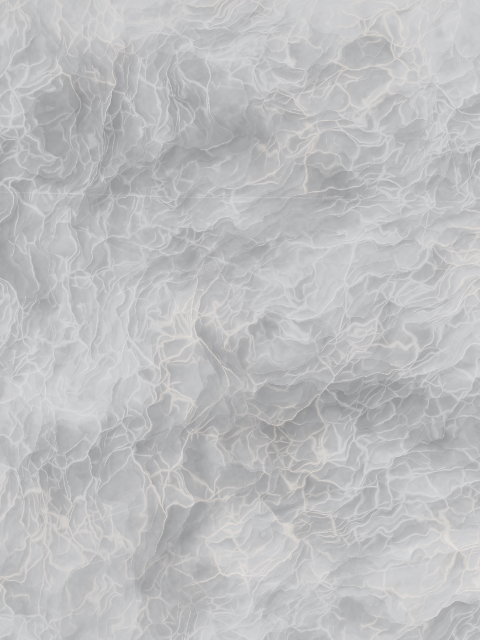
This texture is drawn by a Shadertoy shader. Its source:

```glsl
// Pale grey crystalline marble: cloudy tone under overlapping flakes with thin bright rims.
// Flakes are warped, stretched Voronoi cells at several scales, steep on the left and
// slanted on the right; hairline scratches and warm-tinted veins lie on top.
#define BASE_TONE 0.741
#define CLOUD_CONTRAST 0.25
#define FLAKE_CONTRAST 0.046
#define STREAK_CONTRAST 0.10
#define VEIN_BRIGHTNESS 0.105
#define VEIN_WIDTH 0.0019
#define FLAKE_SCALE 7.0
#define STEEP_ANGLE 1.25
#define SLANT_ANGLE 0.42
#define SCRATCH_COUNT 9
#define WARM_TINT vec3(0.022, 0.004, -0.016)
#define COOL_TINT vec3(-0.003, -0.001, 0.005)

vec2 hash2(vec2 p) {
    vec3 q = fract(vec3(p.xyx) * vec3(0.1031, 0.1030, 0.0973));
    q += dot(q, q.yzx + 33.33);
    return fract((q.xx + q.yz) * q.zy);
}

mat2 rotation(float a) {
    return mat2(cos(a), -sin(a), sin(a), cos(a));
}

float noise(vec2 p) {
    vec2 i = floor(p), f = fract(p);
    f = f * f * (3.0 - 2.0 * f);
    return mix(mix(hash2(i).x, hash2(i + vec2(1, 0)).x, f.x),
               mix(hash2(i + vec2(0, 1)).x, hash2(i + vec2(1, 1)).x, f.x), f.y);
}

float fbm(vec2 p) {
    float sum = 0.0, amp = 0.52;
    for (int i = 0; i < 5; i++) {
        sum += amp * noise(p);
        p = rotation(0.6) * p * 2.03 + 17.3;
        amp *= 0.5;
    }
    return sum;
}

// x: distance to the cell border, y: cell value, z: ramp across the cell
vec3 voronoi(vec2 p) {
    vec2 cell = floor(p), nearA = vec2(8.0), nearB = vec2(8.0), id = cell;
    for (int y = -1; y <= 1; y++)
    for (int x = -1; x <= 1; x++) {
        vec2 c = cell + vec2(x, y);
        vec2 d = c + hash2(c + 50.0) - p;
        if (dot(d, d) < dot(nearA, nearA)) {
            nearB = nearA; nearA = d; id = c;
        } else if (dot(d, d) < dot(nearB, nearB)) nearB = d;
    }
    float border = dot(0.5 * (nearA + nearB), normalize(nearB - nearA));
    return vec3(border, hash2(id + 91.0).y, nearA.y);
}

// x: tone of the flakes, y: strength of their bright rims
vec2 flakes(vec2 p, float angle, float pixel) {
    vec2 result = vec2(0.0);
    float scale = FLAKE_SCALE;
    for (int i = 0; i < 4; i++) {
        float k = float(i);
        vec2 q = rotation(angle + 0.35 * sin(k * 2.4)) * p;
        vec3 v = voronoi(q * scale * vec2(0.65, 1.25) + 31.7 * k + 60.0);
        float dist = v.x / scale;
        float broken = smoothstep(0.40, 0.72, noise(p * scale * 0.9 + 13.0 * k + 40.0));
        float width = VEIN_WIDTH * (0.5 + broken) + pixel * 0.6;
        float rim = 1.0 - smoothstep(0.0, width, dist);
        float halo = exp(-dist * 130.0) * smoothstep(-0.1, 0.5, v.z);
        result.x += (v.y - 0.5 + 0.7 * v.z) * (1.0 - 0.13 * k);
        result.y = max(result.y, (rim + 0.35 * halo) * broken * (1.0 - 0.12 * k));
        scale *= 1.75;
    }
    // fine fibres running along the flakes
    vec2 fibre = rotation(angle) * p * vec2(11.0, 48.0) + 80.0;
    result.x += (fbm(fibre) - 0.5) * STREAK_CONTRAST / FLAKE_CONTRAST;
    return result;
}

// long, faint, nearly straight hairlines
float scratches(vec2 p, float pixel) {
    float sum = 0.0;
    p.y += 0.006 * (noise(p * 5.0) - 0.5);
    for (int i = 0; i < SCRATCH_COUNT; i++) {
        vec2 h = hash2(vec2(i, 7)), g = hash2(vec2(i, 29));
        bool crossing = i == 0;
        vec2 centre = crossing ? vec2(0.5, 0.922) : h * vec2(1.0, 1.33);
        float reach = crossing ? 0.7 : 0.07 + 0.12 * g.x;
        vec2 q = rotation(crossing ? -0.02 : mix(0.1, 1.4, g.y * g.y)) * (p - centre);
        float line = 1.0 - smoothstep(0.0, 0.0012 + pixel * 0.7, abs(q.y));
        sum += line * smoothstep(reach, reach * 0.5, abs(q.x)) * (0.35 + 0.5 * noise(p * 14.0 + h * 9.0));
    }
    return min(sum, 1.0);
}

void mainImage(out vec4 fragColor, in vec2 fragCoord) {
    float pixel = 1.0 / iResolution.x;
    vec2 p = fragCoord * pixel;

    // rough, torn outlines
    vec2 warp = vec2(fbm(p * 6.0 + 3.0), fbm(p * 6.0 + 47.0)) - 0.5;
    vec2 ragged = vec2(noise(p * 38.0 + 5.0), noise(p * 38.0 + 71.0)) - 0.5;
    vec2 q = p + 0.13 * warp + 0.012 * ragged;

    // broad clouds, with milky areas at the lower left and the top
    float cloud = fbm(rotation(0.4) * p * vec2(3.2, 4.4) + 22.0 + 1.2 * warp) - 0.5;
    float milky = exp(-dot(p - vec2(0.2, 0.08), p - vec2(0.2, 0.08)) * 28.0)
                + 0.8 * smoothstep(1.2, 1.36, p.y + 0.25 * warp.x);

    float slanted = smoothstep(0.3, 0.65, p.x + 1.1 * warp.y);
    vec2 flake = mix(flakes(q, STEEP_ANGLE, pixel), flakes(q + 9.0, SLANT_ANGLE, pixel), slanted);
    float vein = flake.y * (1.0 - 0.35 * min(milky, 1.0));

    float tone = BASE_TONE + CLOUD_CONTRAST * cloud + 0.055 * milky;
    tone += FLAKE_CONTRAST * flake.x * (1.0 - 0.5 * min(milky, 1.0));
    tone += 0.022 * (noise(p * 150.0) - 0.5);
    tone += VEIN_BRIGHTNESS * vein + 0.06 * scratches(p, pixel);
    tone = min(tone, 0.80 + 0.45 * (tone - 0.80) + 0.55 * max(0.0, 0.80 - tone));

    float warmth = vein * smoothstep(0.42, 0.75, noise(p * 5.0 + 63.0) + 0.25 * milky);
    vec3 colour = vec3(tone) + COOL_TINT + WARM_TINT * warmth;
    fragColor = vec4(clamp(colour, 0.0, 1.0), 1.0);
}
```
